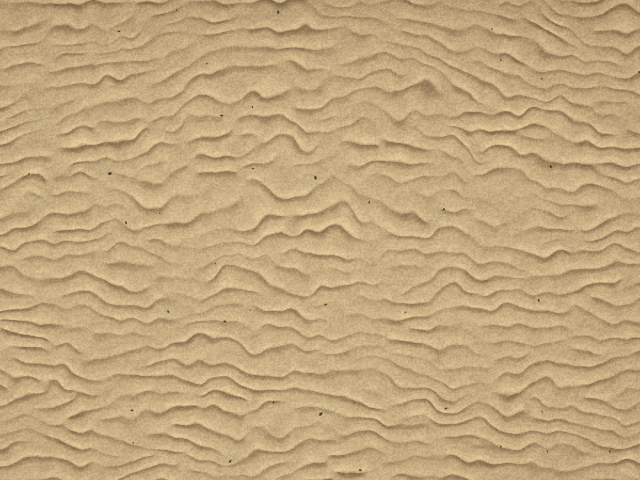
A Shadertoy shader for this texture:

```glsl
// Wind-rippled sand seen from above, with fine grain and scattered dark debris.
// Overlapping wave packets are summed as phasors; their combined phase drives
// an asymmetric crest profile, so the ripples fork, break off and rejoin.

const float TAU = 6.2831853;
const float RIPPLES_PER_HEIGHT = 29.0;
const vec3 SHADOW_SAND = vec3(0.64, 0.54, 0.395);
const vec3 BRIGHT_SAND = vec3(0.85, 0.755, 0.575);
const vec3 DEBRIS = vec3(0.22, 0.16, 0.11);

float hash(vec2 p) {
    vec3 q = fract(p.xyx * 0.1031);
    q += dot(q, q.yzx + 33.33);
    return fract((q.x + q.y) * q.z);
}

vec2 hash2(vec2 p) {
    return vec2(hash(p), hash(p + 71.7));
}

float noise(vec2 p) {
    vec2 i = floor(p), f = fract(p);
    f = f * f * (3.0 - 2.0 * f);
    float low = mix(hash(i), hash(i + vec2(1, 0)), f.x);
    float high = mix(hash(i + vec2(0, 1)), hash(i + vec2(1, 1)), f.x);
    return mix(low, high, f.y);
}

// Centred noise in the range -0.5 to 0.5
float wobble(vec2 p) {
    return noise(p) - 0.5;
}

// Bends the ripple field: a broad arch near the top and small scallops
vec2 bendField(vec2 p) {
    float across = (p.x - 0.66) / 0.42;
    float arch = 0.11 * exp(-across * across) * smoothstep(0.3, 0.95, p.y);
    float scallops = 0.030 * wobble(p * vec2(17.0, 13.0) + 5.0)
                   + 0.017 * wobble(p * vec2(36.0, 25.0) + 19.0);
    return vec2(p.x, p.y - arch + scallops);
}

// Sum of wave packets, one per cell, as a vector of amplitude and phase
vec2 ripplePhasor(vec2 p, float frequency, vec2 cells) {
    vec2 home = floor(p * cells);
    vec2 sum = vec2(0.0);
    for (int y = -1; y <= 1; y++)
    for (int x = -1; x <= 1; x++) {
        vec2 id = home + vec2(x, y);
        vec2 center = (id + 0.25 + 0.5 * hash2(id + 40.0)) / cells;
        vec2 offset = p - center;
        vec2 d = offset * cells / 1.25;
        float weight = pow(max(0.0, 1.0 - dot(d, d)), 3.0);
        float tilt = 0.6 * (hash(id + 113.0) - 0.5);
        float shift = 0.85 * (hash(id + 207.0) - 0.5);
        float cycles = frequency * (center.y + offset.y - tilt * offset.x) + shift;
        sum += weight * vec2(cos(TAU * cycles), sin(TAU * cycles));
    }
    return sum;
}

// Light on one ripple; t runs down from one crest to the next
float crestProfile(float t) {
    float lit = smoothstep(0.45, 0.93, t) * (1.0 - smoothstep(0.94, 1.0, t));
    float shade = smoothstep(0.0, 0.06, t) * (1.0 - smoothstep(0.07, 0.42, t));
    return 0.34 * lit - 0.78 * shade;
}

float rippleTone(vec2 p) {
    vec2 phasor = ripplePhasor(bendField(p), RIPPLES_PER_HEIGHT, vec2(10.0, 16.0));
    float t = fract(-atan(phasor.y, phasor.x + 1e-6) / TAU);
    float strength = smoothstep(0.05, 0.8, length(phasor));
    return crestProfile(t) * strength * mix(0.25, 1.4, noise(p * vec2(13.0, 17.0) + 3.0));
}

float grainTone(vec2 p) {
    vec2 slanted = vec2(p.x + p.y, p.y - 0.4 * p.x);
    return 0.46 * wobble(p * 390.0)
         + 0.22 * wobble(slanted * vec2(110.0, 210.0))
         + 0.16 * wobble(slanted * vec2(35.0, 70.0));
}

// Broad light: brightest left of the middle, dimmer at the top and the corners
float broadTone(vec2 p, float aspect) {
    vec2 d = (p - vec2(0.42 * aspect, 0.42)) / vec2(aspect, 1.0);
    return 0.08 - 0.42 * dot(d, d) - 0.10 * smoothstep(0.9, 1.0, p.y)
         + 0.06 * wobble(p * 3.0);
}

// Coverage of sparse, slightly elongated specks
float debrisMask(vec2 p, float cells, float pixel) {
    vec2 id = floor(p * cells);
    vec2 d = p - (id + 0.2 + 0.6 * hash2(id + 311.0)) / cells;
    float angle = TAU * hash(id + 401.0);
    d = mat2(cos(angle), sin(angle), -sin(angle), cos(angle)) * d;
    float size = mix(0.0010, 0.0030, pow(hash(id + 503.0), 2.0));
    float edge = length(d * vec2(0.7, 1.1)) - size;
    return step(hash(id + 607.0), 0.36) * (1.0 - smoothstep(-pixel, pixel, edge));
}

void mainImage(out vec4 fragColor, in vec2 fragCoord) {
    vec2 p = fragCoord / iResolution.y;
    float aspect = iResolution.x / iResolution.y;
    float tone = 0.58 + rippleTone(p) + grainTone(p) + broadTone(p, aspect);
    vec3 color = mix(SHADOW_SAND, BRIGHT_SAND, clamp(tone, -0.6, 1.25));
    float specks = debrisMask(p, 10.0, 0.7 / iResolution.y);
    color = mix(color, DEBRIS, 0.85 * specks);
    fragColor = vec4(color, 1.0);
}
```
